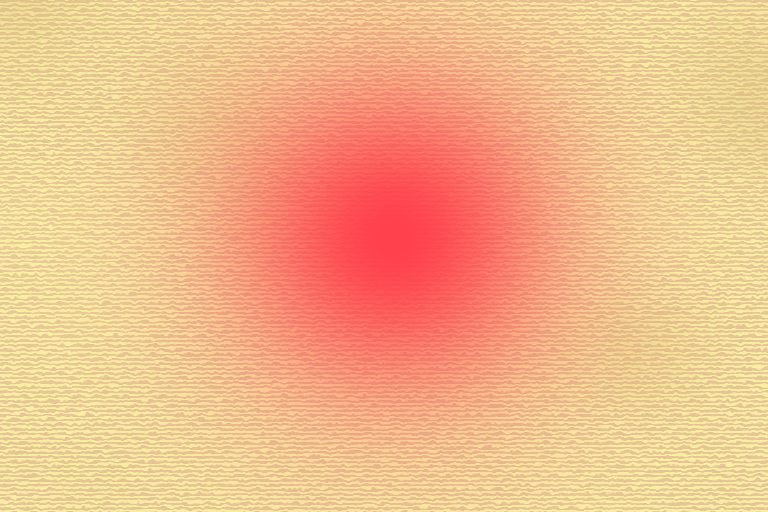
Reproduce this background procedurally as a Shadertoy shader.

```glsl
const float TAU = 6.2831853;
const vec3 STRAW = vec3(0.90, 0.775, 0.58);
const vec3 CREAM = vec3(0.98, 0.935, 0.645);
const vec3 OCHRE = vec3(0.85, 0.74, 0.46);
const vec3 RED = vec3(1.0, 0.25, 0.30);

vec2 gradientAt(vec2 cell) {
    vec3 q = fract(cell.xyx * vec3(0.1031, 0.1030, 0.0973));
    q += dot(q, q.yzx + 33.33);
    float angle = TAU * fract((q.x + q.y) * q.z);
    return vec2(cos(angle), sin(angle));
}

float gradientNoise(vec2 p) {
    vec2 cell = floor(p);
    vec2 f = fract(p);
    vec2 u = f * f * f * (f * (f * 6.0 - 15.0) + 10.0);
    vec2 e = vec2(1.0, 0.0);
    float a = dot(gradientAt(cell), f);
    float b = dot(gradientAt(cell + e.xy), f - e.xy);
    float c = dot(gradientAt(cell + e.yx), f - e.yx);
    float d = dot(gradientAt(cell + e.xx), f - e.xx);
    return mix(mix(a, b, u.x), mix(c, d, u.x), u.y);
}

float softSpot(vec2 p, vec2 center, float radius) {
    vec2 d = (p - center) / radius;
    return exp(-dot(d, d));
}

// Ragged horizontal threads: 0 in the gaps, 1 on the light strands
float threads(vec2 p, float count, float pixel) {
    float ragged = gradientNoise(p * vec2(55.0, count));
    float fine = gradientNoise(p * vec2(120.0, count * 0.8) + 19.0);
    float wave = sin(TAU * count * p.y + 3.2 * ragged + 1.8 * fine);
    float edge = clamp(TAU * count * pixel * 0.4, 0.05, 0.8);
    return smoothstep(-edge, edge, wave + 0.6 * ragged - 0.1);
}

// Broad uneven shading of the cloth
float shading(vec2 p) {
    float shade = 0.16 * gradientNoise(p * 3.0 + 7.0);
    shade += 0.35 * softSpot(p, vec2(1.50, 0.78), 0.18);
    shade += 0.30 * softSpot(p, vec2(1.23, 0.32), 0.15);
    shade += 0.30 * softSpot(p, vec2(0.02, 1.02), 0.20);
    shade += 0.18 * softSpot(p, vec2(0.36, 0.74), 0.18);
    shade -= 0.22 * softSpot(p, vec2(1.34, 0.55), 0.16);
    return shade - 0.18 * softSpot(p, vec2(0.10, 0.52), 0.22);
}

void mainImage(out vec4 fragColor, in vec2 fragCoord) {
    float pixel = 1.0 / iResolution.y;
    vec2 p = fragCoord * pixel;
    float aspect = iResolution.x * pixel;

    // Woven ground
    float strand = threads(p, 110.0, pixel);
    vec3 color = mix(STRAW, CREAM, strand);
    float shade = shading(vec2(p.x * 1.5 / aspect, p.y));
    color = mix(color, OCHRE, max(shade, 0.0));
    color = mix(color, CREAM, max(-shade, 0.0));

    // Red glow, a little stronger in the gaps
    float glow = softSpot(p, vec2(0.512 * aspect, 0.535), 0.316);
    glow *= 1.0 + 0.12 * (0.5 - strand) * (1.0 - glow);
    color = mix(color, RED, clamp(glow, 0.0, 1.0));

    fragColor = vec4(color, 1.0);
}
```
